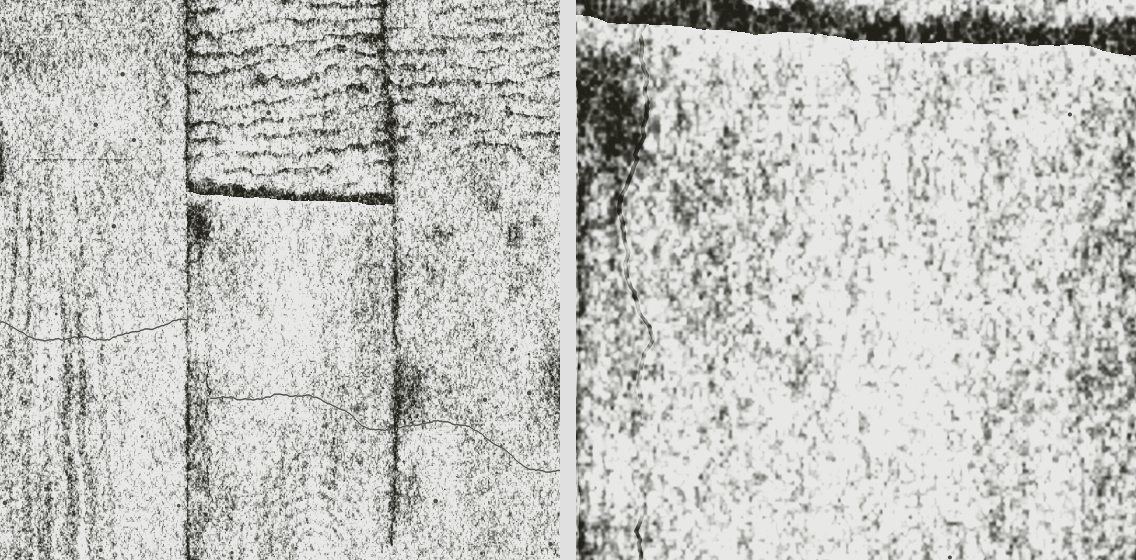
Left: the whole. Right: its middle third, enlarged.
Reproduce this texture procedurally as a WebGL 2 fragment shader.

```glsl
#version 300 es
precision highp float;

uniform vec2 u_resolution;
out vec4 outColor;

float hash(vec2 p) {
    vec3 q = fract(p.xyx * 0.1031);
    q += dot(q, q.yzx + 33.33);
    return fract((q.x + q.y) * q.z);
}

float noise(vec2 p) {
    vec2 i = floor(p), f = fract(p);
    f = f * f * (3.0 - 2.0 * f);
    return mix(mix(hash(i), hash(i + vec2(1, 0)), f.x),
               mix(hash(i + vec2(0, 1)), hash(i + vec2(1, 1)), f.x), f.y);
}

float fbm(vec2 p) {
    float sum = 0.0, amp = 0.5;
    for (int i = 0; i < 5; i++) {
        sum += amp * noise(p);
        p = p * 2.03 + 17.3;
        amp *= 0.5;
    }
    return sum;
}

// Soft elliptical patch, 1 at its centre
float blob(vec2 p, vec2 centre, vec2 radius) {
    vec2 d = (p - centre) / radius;
    return exp(-dot(d, d));
}

// Soft-edged stroke of given half width around distance d
float stroke(float d, float halfWidth) {
    float soft = 0.7 / u_resolution.y;
    return 1.0 - smoothstep(halfWidth - soft, halfWidth + soft, abs(d));
}

// Weathered end-grain ridges running across a board
float ridges(vec2 p) {
    float phase = p.y * 31.0 - p.x * 2.0 + 1.9 * fbm(p * vec2(8, 10)) + 0.4 * noise(p * 75.0);
    float f = fract(phase);
    float lip = smoothstep(0.4, 0.85, f) * (1.0 - smoothstep(0.88, 1.0, f));
    return lip * smoothstep(0.15, 0.6, noise(p * vec2(24, 45) + 8.0));
}

// Long grain that fans out downwards from a knot
float fanGrain(vec2 p) {
    float spread = 0.28 + 0.85 * sqrt(max(0.76 - p.y, 0.0));
    float across = (p.x - 0.07) / spread + 0.012 * noise(p * vec2(8, 9));
    return 0.6 * noise(vec2(across * 85.0 + 40.0, p.y * 3.0)) + 0.4 * noise(vec2(across * 190.0 + 90.0, p.y * 9.0));
}

float leftBoard(vec2 p) {
    float lower = 1.0 - smoothstep(0.62, 0.74, p.y);
    float bareEdge = smoothstep(0.2, 0.27, p.x + 0.1 * (p.y - 0.2) + 0.05 * fbm(p * 12.0));
    float grain = (fanGrain(p) - 0.44) * 0.95 * lower * (1.0 - 0.7 * bareEdge);
    float top = smoothstep(0.82, 0.9, p.y + 0.12 * (fbm(p * 9.0) - 0.5));
    float d = 0.3 + grain + 0.16 * top - 0.16 * bareEdge * lower;
    d -= 0.2 * blob(p, vec2(0.2, 0.8), vec2(0.13, 0.06));
    d += 0.25 * blob(p, vec2(0.29, 0.81), vec2(0.016, 0.04));
    d += 0.2 * blob(p, vec2(0.05, 0.89), vec2(0.09, 0.04));
    d += 0.8 * blob(p, vec2(0.0, 0.71), vec2(0.014, 0.06));
    return d + 0.4 * stroke(p.y - 0.715, 0.0015) * smoothstep(0.02, 0.06, p.x) * (1.0 - smoothstep(0.2, 0.28, p.x));
}

float middleBoard(vec2 p, float stepY, float jointX) {
    if (p.y > stepY) {
        float shade = exp(-(p.x - 0.333) * 45.0) + exp((p.x - jointX) * 50.0);
        return 0.18 + 0.6 * ridges(p) + 0.38 * shade + 0.12 * fbm(p * 20.0);
    }
    float d = 0.27 + 0.2 * blob(p, vec2(0.43, 0.57), vec2(0.05, 0.06));
    d -= 0.2 * blob(p, vec2(0.53, 0.5), vec2(0.09, 0.17));
    d += 0.2 * blob(p, vec2(0.67, 0.42), vec2(0.05, 0.25));
    d += 0.14 * blob(p, vec2(0.57, 0.2), vec2(0.08, 0.12));
    // Arched grain near the foot
    vec2 a = p - vec2(0.56, -0.02);
    float arch = length(a * vec2(1.5, 1.0)) + 0.025 * fbm(p * 25.0);
    d += 0.24 * sin(arch * 260.0) * blob(p, vec2(0.56, 0.09), vec2(0.08, 0.09));
    d += 0.25 * (noise(p * vec2(95, 7)) - 0.5);
    // Chipped strip beside the joint
    float chipX = 0.37 + 0.034 * (fbm(vec2(p.y * 26.0, 4.0)) - 0.5);
    d += 0.5 * stroke(p.x - chipX, 0.0013) * smoothstep(0.2, 0.6, noise(vec2(p.y * 30.0, 2.0)));
    d += 0.3 * (1.0 - smoothstep(chipX - 0.004, chipX, p.x)) * smoothstep(0.35, 0.6, fbm(p * 28.0));
    return d + 0.5 * blob(p, vec2(0.352, 0.6), vec2(0.016, 0.05));
}

float rightBoard(vec2 p) {
    float top = smoothstep(0.68, 0.76, p.y + 0.05 * (fbm(p * 12.0) - 0.5));
    float d = 0.27 + top * (0.05 + 0.5 * ridges(p * vec2(1, 1.12) + 3.0));
    float stains = smoothstep(0.5, 0.7, fbm(p * vec2(24, 19) + 5.0));
    d += 0.5 * stains * blob(p, vec2(0.87, 0.55), vec2(0.16, 0.13));
    d += 0.55 * blob(p, vec2(0.725, 0.3), vec2(0.035, 0.08));
    d += 0.35 * blob(p, vec2(0.74, 0.13), vec2(0.018, 0.05));
    d += 0.6 * blob(p, vec2(1.0, 0.3), vec2(0.04, 0.08));
    return d - 0.18 * blob(p, vec2(0.78, 0.19), vec2(0.06, 0.05));
}

void main() {
    vec2 p = gl_FragCoord.xy / u_resolution;
    float wobble = fbm(vec2(p.y * 22.0, 1.0)) - 0.5;
    float leftX = 0.334 + 0.006 * wobble;
    float stepY = 0.655 - 0.06 * (p.x - 0.34) + 0.012 * (fbm(vec2(p.x * 30.0, 7.0)) - 0.5);
    float rightX = 0.706 - 0.018 * smoothstep(0.66, 0.95, p.y) - 0.006 * (1.0 - smoothstep(0.0, 0.2, p.y)) + 0.01 * wobble;

    // Ink density of each board, with broad blotches
    float d = p.x < leftX ? leftBoard(p) : p.x < rightX ? middleBoard(p, stepY, rightX) : rightBoard(p);
    d += 0.5 * (fbm(p * vec2(14, 10) + 31.0) - 0.48);

    // Joints and the shadowed step
    float jointWear = 0.4 + 0.6 * noise(vec2(p.y * 14.0, 9.0));
    d += jointWear * exp(-abs(p.x - leftX) * 300.0);
    d += jointWear * exp(-abs(p.x - rightX) * 170.0) * smoothstep(0.0, 0.04, p.y);
    float above = p.y - stepY;
    float within = step(leftX, p.x) * (1.0 - step(rightX, p.x));
    float fade = 0.022 + 0.02 * noise(vec2(p.x * 40.0, 6.0));
    d += within * step(0.0, above) * 0.9 * (1.0 - smoothstep(0.004, fade, above));
    d -= 0.3 * within * step(above, 0.0) * exp(above * 90.0);

    // Speckle thresholded by density
    float speckle = 0.45 * noise(p * vec2(400, 290)) + 0.3 * noise(p * vec2(220, 110)) + 0.25 * noise(p * 510.0 + 60.0);
    float ink = smoothstep(-0.13, 0.58, speckle - 0.65 + 0.54 * clamp(d, -0.1, 1.1));

    // Hairline cracks
    float jitter = 0.022 * (fbm(vec2(p.x * 32.0, 3.0)) - 0.5);
    float crackA = 0.422 - 0.028 * smoothstep(0.0, 0.08, p.x) + 0.037 * smoothstep(0.18, 0.33, p.x);
    float crackB = 0.285 + 0.01 * smoothstep(0.45, 0.53, p.x) - 0.065 * smoothstep(0.55, 0.69, p.x)
                 + 0.02 * smoothstep(0.7, 0.77, p.x) - 0.095 * smoothstep(0.79, 0.99, p.x);
    float crack = p.x < leftX ? crackA : crackB;
    float cracked = 1.0 - step(leftX, p.x) * (1.0 - step(0.375, p.x));
    ink = max(ink, 0.75 * cracked * stroke(p.y - crack - jitter, 0.0014));

    // Scattered pits
    vec2 cell = floor(p * 26.0);
    vec2 pit = 0.2 + 0.6 * vec2(hash(cell + 3.0), hash(cell + 11.0));
    float pitSize = 0.0045 * hash(cell + 23.0) * step(0.9, hash(cell + 41.0));
    ink = max(ink, 0.8 * step(0.001, pitSize) * stroke(length(fract(p * 26.0) - pit) / 26.0, pitSize));

    outColor = vec4(mix(vec3(0.91, 0.91, 0.9), vec3(0.13, 0.13, 0.1), ink), 1.0);
}
```
